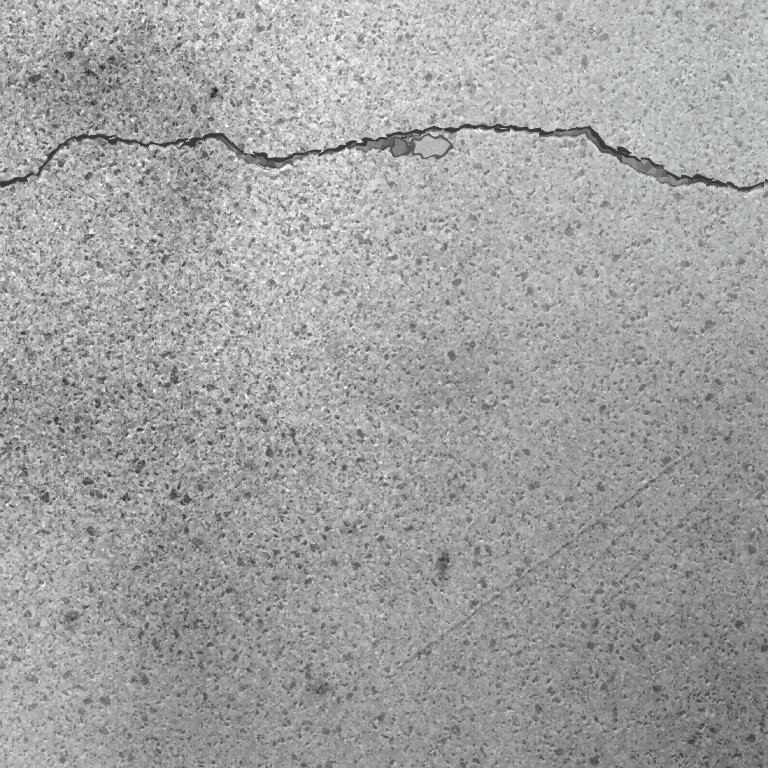
Reproduce this texture procedurally as a Shadertoy shader.

```glsl
// Weathered concrete slab crossed by a chipped crack.
// Broad gaussian stains set the light, cellular noise gives grain and pits,
// and signed segment distances draw the crack and the scratches.
#define BASE_TONE 0.665
#define GRAIN_AMOUNT 0.38
#define PIT_DEPTH 0.30
#define CRACK_WIDTH 0.0011
#define CRACK_TONE 0.20
#define RUBBLE_TONE 0.43
#define SCRATCH_DEPTH 0.11

const int NODES = 22;
const vec2 crackPath[NODES] = vec2[NODES](
    vec2(-0.01, 0.760), vec2(0.049, 0.774), vec2(0.072, 0.805), vec2(0.104, 0.822),
    vec2(0.156, 0.818), vec2(0.215, 0.810), vec2(0.289, 0.826), vec2(0.312, 0.804),
    vec2(0.358, 0.791), vec2(0.417, 0.803), vec2(0.495, 0.820), vec2(0.547, 0.828),
    vec2(0.605, 0.836), vec2(0.664, 0.834), vec2(0.723, 0.829), vec2(0.766, 0.836),
    vec2(0.788, 0.809), vec2(0.840, 0.792), vec2(0.885, 0.770), vec2(0.931, 0.765),
    vec2(0.964, 0.754), vec2(1.01, 0.766));

vec2 hash2(vec2 p) {
    vec3 q = fract(p.xyx * vec3(0.1031, 0.1030, 0.0973));
    q += dot(q, q.yzx + 33.33);
    return fract((q.xx + q.yz) * q.zy);
}

// Nearest cell: x = stretched distance to its centre, yz = random values
vec3 cell(vec2 p) {
    vec3 best = vec3(9.0);
    for (int k = 0; k < 9; k++) {
        vec2 id = floor(p) + vec2(k % 3 - 1, k / 3 - 1);
        vec2 h = hash2(id + 17.0), v = p - id - 0.15 - 0.7 * h;
        float a = 6.283 * h.y;
        v = mat2(cos(a), sin(a), -sin(a), cos(a)) * v * vec2(0.8, 1.25);
        if (length(v) < best.x) best = vec3(length(v), hash2(id + 71.0));
    }
    return best;
}

// Scattered pits: only a share of the cells hold one
float pits(vec2 p, float scale, float share, float px) {
    vec3 c = cell(p * scale);
    float radius = mix(0.14, 0.42, c.z * c.z), soft = 0.07 + px * scale * 0.5;
    return step(c.y, share) * (1.0 - smoothstep(radius - soft, radius + soft, c.x));
}

float blob(vec2 p, float x, float y, float w, float h) {
    vec2 v = (p - vec2(x, y)) / vec2(w, h);
    return exp(-dot(v, v));
}

// Soft line of half width w
float line(float d, float w, float px) { return 1.0 - smoothstep(w, w + 1.5 * px, abs(d)); }

// Distance to a segment, positive on its left side
float segment(vec2 p, vec2 a, vec2 b) {
    vec2 ab = b - a, ap = p - a;
    float d = length(ap - ab * clamp(dot(ap, ab) / dot(ab, ab), 0.0, 1.0));
    return ab.x * ap.y < ab.y * ap.x ? -d : d;
}

// Dark groove with a pale lip beside it
float scratch(vec2 p, vec2 a, vec2 b, float px) {
    float d = segment(p, a, b) / (0.0008 + px);
    return exp(-d * d) - 0.4 * exp(-pow(d - 1.8, 2.0));
}

// Broad light and stains
float lighting(vec2 p) {
    float t = BASE_TONE + 0.13 * (p.y - 0.5);
    t += 0.07 * blob(p, 0.45, 0.95, 0.2, 0.15) + 0.08 * blob(p, 0.37, 0.68, 0.12, 0.16);
    t += 0.03 * blob(p, 0.8, 0.8, 0.25, 0.2) + 0.08 * blob(p, 0.0, 0.05, 0.15, 0.25);
    t -= 0.14 * blob(p, 0.13, 0.89, 0.16, 0.07) + 0.11 * blob(p, 0.25, 0.75, 0.06, 0.09);
    t -= 0.08 * blob(p, 0.05, 0.45, 0.15, 0.08) + 0.07 * blob(p, 0.57, 0.5, 0.1, 0.04);
    t -= 0.07 * blob(p, 0.25, 0.2, 0.09, 0.22) + 0.13 * blob(p, 1.0, 0.02, 0.28, 0.25);
    t -= 0.06 * blob(p, 0.95, 0.42, 0.2, 0.18);
    return t + 0.015 * sin(19.0 * p.x + 3.0 * sin(11.0 * p.y)) * sin(23.0 * p.y + 2.0 * sin(14.0 * p.x));
}

void mainImage(out vec4 fragColor, in vec2 fragCoord) {
    vec2 p = fragCoord / iResolution.xy;
    float px = 1.0 / iResolution.y;
    vec2 warp = 0.0012 * sin(p.yx * 310.0 + 2.0 * sin(p * 170.0)), q = p + 2.0 * warp;
    float rough = 0.5 + 0.5 * smoothstep(0.8, 0.2, p.x) * smoothstep(0.0, 0.5, p.y);

    // Grain, pits and their lit rims
    float grain = 0.5 * cell((p + warp) * 190.0).y + 0.5 * cell(p * 330.0).z - 0.5;
    float tone = lighting(p) + GRAIN_AMOUNT * rough * grain;
    float pit = max(pits(p + warp, 72.0, 0.17, px), pits(p + warp + 3.1, 125.0, 0.27, px));
    pit = max(pit, 0.9 * pits(p + 7.7, 200.0, 0.25, px));
    float rim = pits(p + warp + 3.1 + vec2(-0.001, 0.003), 125.0, 0.27, px);
    tone += 0.09 * rim * (1.0 - pit) - PIT_DEPTH * mix(0.3, 0.85, rough) * pit;
    tone += 0.18 * rough * pits(p + 5.3, 170.0, 0.13, px);

    // Isolated marks
    tone -= 0.24 * blob(q, 0.577, 0.265, 0.007, 0.018) + 0.17 * blob(q, 0.09, 0.193, 0.009, 0.014);
    tone -= 0.18 * blob(q, 0.417, 0.102, 0.014, 0.01) + 0.16 * blob(q, 0.458, 0.31, 0.01, 0.012);
    tone -= 0.16 * blob(q, 0.326, 0.392, 0.012, 0.005) + 0.4 * blob(q, 0.28, 0.879, 0.007, 0.007);

    // Scratches
    float groove = scratch(p + warp, vec2(0.52, 0.13), vec2(0.90, 0.41), px);
    groove += 0.7 * scratch(p, vec2(0.72, 0.21), vec2(0.835, 0.33), px) + 0.6 * scratch(p, vec2(0.79, 0.225), vec2(0.957, 0.39), px);
    groove += 0.8 * scratch(q, vec2(0.879, 0.92), vec2(0.90, 0.857), px);
    tone -= SCRATCH_DEPTH * groove;

    // Crack: dark upper edge, rubble shelf below, thin lower edge
    float d = 9.0, jag = 0.006 * (cell(p * 60.0).y - 0.5);
    for (int i = 0; i < NODES - 1; i++) {
        float s = segment(p + warp + vec2(0.0, jag), crackPath[i], crackPath[i + 1]);
        if (abs(s) < abs(d)) d = s;
    }
    vec2 x = p.xx;
    float shelf = 0.003 + 0.009 * blob(x, 0.34, 0.34, 0.06, 0.06) + 0.011 * blob(x, 0.5, 0.5, 0.05, 0.05)
        + 0.014 * blob(x, 0.85, 0.85, 0.07, 0.07) + 0.006 * blob(x, 0.75, 0.75, 0.05, 0.05);
    float inside = smoothstep(-shelf - px, -shelf + px, d) * (1.0 - smoothstep(-px, px, d));
    tone = mix(tone, RUBBLE_TONE + 0.3 * (cell(p * 95.0).y - 0.5), 0.85 * inside);
    tone += 0.07 * line(d + shelf + 0.004, 0.001, px) - 0.15 * line(d + shelf, 0.0006, px);
    float width = CRACK_WIDTH * (1.0 + 0.6 * sin(p.x * 57.0 + sin(p.x * 131.0)));
    tone = mix(tone, CRACK_TONE, 0.92 * line(d, width, px));

    // Loose chips beside the crack: x, y, radius, tone
    for (int i = 0; i < 2; i++) {
        vec4 c = i == 0 ? vec4(0.561, 0.809, 0.014, 0.72) : vec4(0.521, 0.808, 0.011, 0.50);
        float chip = length((q - c.xy) * vec2(i == 0 ? 0.56 : 0.9, 1.0)) - c.z;
        tone = mix(tone, c.w + 0.1 * grain, 1.0 - smoothstep(-px, px, chip));
        tone = mix(tone, 0.28, 0.8 * line(chip, 0.0006, px));
    }

    // Warm left, cool right
    vec3 tint = mix(vec3(1.008, 1.0, 0.996), vec3(0.988, 1.002, 1.008), smoothstep(0.1, 0.9, p.x));
    fragColor = vec4(clamp(tone * tint, 0.0, 1.0), 1.0);
}
```
